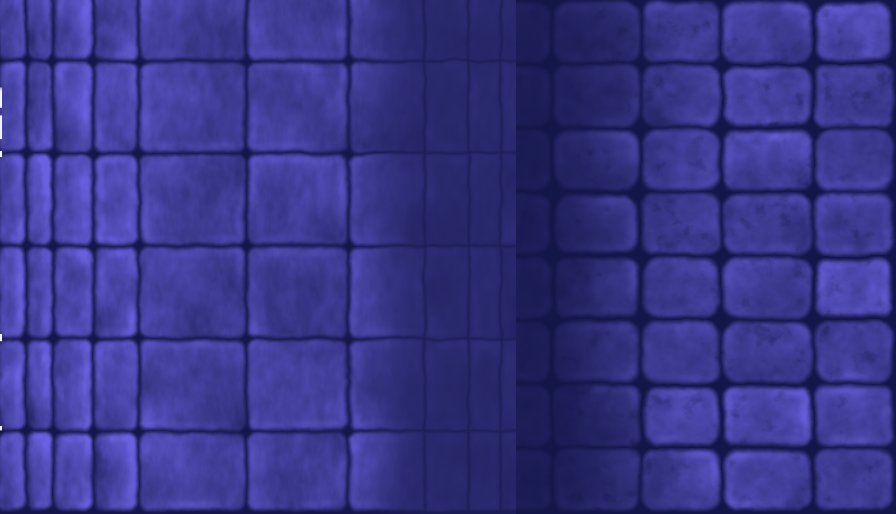
This texture is drawn by a Shadertoy shader. Its source:

```glsl
// Two adjoining walls of worn blue stone blocks: a curved one at left, a cobbled one at right.

// Lengths are fractions of the canvas width; y runs down from the top.
const float WALL_SPLIT = 0.576;
const float WALL_BOTTOM = 0.571;
const int LEFT_COLUMNS = 10;
const int RIGHT_COLUMNS = 5;
const float LEFT_EDGES[11] = float[](-0.004, 0.029, 0.059, 0.104, 0.155, 0.275,
                                     0.389, 0.474, 0.523, 0.559, 0.580);
const float RIGHT_EDGES[6] = float[](0.535, 0.616, 0.715, 0.805, 0.908, 0.998);
const float LEFT_ROW = 0.1034;
const float LEFT_ROW_START = 0.0677;
const float RIGHT_ROW = 0.0714;
const float RIGHT_LAST_ROW = 7.0;
const float LEFT_GAP = 0.0019;
const float FAINT_GAP = 0.0008;
const float RIGHT_GAP = 0.0030;
const float LEFT_CORNER = 0.009;
const float RIGHT_CORNER = 0.015;
const float EDGE_WOBBLE = 0.005;
const float GRAIN = 0.42;
const float BLOTCH = 0.75;
const float PITTING = 0.25;
const float RIM_LIGHT = 0.14;
const vec3 SHADOW_BLUE = vec3(0.07, 0.08, 0.27);
const vec3 LIGHT_BLUE = vec3(0.38, 0.35, 0.82);
const vec3 CHIP_WHITE = vec3(0.95, 0.95, 1.0);

float hash(vec2 p) {
    p = fract(p * vec2(0.1031, 0.1137));
    p += dot(p, p.yx + 33.33);
    return fract((p.x + p.y) * p.x * 47.3);
}

float noise(vec2 p) {
    vec2 i = floor(p), f = fract(p);
    f = f * f * (3.0 - 2.0 * f);
    i += 200.0;
    return mix(mix(hash(i), hash(i + vec2(1, 0)), f.x),
               mix(hash(i + vec2(0, 1)), hash(i + vec2(1, 1)), f.x), f.y);
}

float fbm(vec2 p) {
    float sum = 0.0, amplitude = 0.5;
    for (int i = 0; i < 4; i++) {
        sum += amplitude * noise(p);
        p = mat2(1.6, 1.2, -1.2, 1.6) * p + 7.1;
        amplitude *= 0.5;
    }
    return sum / 0.9375;
}

float roundedBox(vec2 p, vec2 halfSize, float radius) {
    vec2 q = abs(p) - halfSize + radius;
    return length(max(q, 0.0)) + min(max(q.x, q.y), 0.0) - radius;
}

void mainImage(out vec4 fragColor, in vec2 fragCoord) {
    float pixel = 1.0 / iResolution.x;
    vec2 p = vec2(fragCoord.x, iResolution.y - fragCoord.y) * pixel;
    bool isLeft = p.x < WALL_SPLIT;
    vec2 q = p + EDGE_WOBBLE * (vec2(fbm(p * 45.0), fbm(p * 45.0 + 40.0)) - 0.5);

    // Column and row of the block
    float x0 = isLeft ? LEFT_EDGES[0] : RIGHT_EDGES[0];
    float x1 = x0, column = 0.0;
    int count = isLeft ? LEFT_COLUMNS : RIGHT_COLUMNS;
    for (int i = 0; i < count; i++) {
        float a = isLeft ? LEFT_EDGES[i] : RIGHT_EDGES[i];
        float b = isLeft ? LEFT_EDGES[i + 1] : RIGHT_EDGES[i + 1];
        if (q.x >= a) { x0 = a; x1 = b; column = float(i); }
    }
    float rowHeight = isLeft ? LEFT_ROW : RIGHT_ROW;
    float rowStart = isLeft ? LEFT_ROW_START : 0.0;
    float row = floor((q.y - rowStart) / rowHeight);
    if (!isLeft) row = clamp(row, 0.0, RIGHT_LAST_ROW);
    float y0 = rowStart + row * rowHeight;
    float y1 = min(y0 + rowHeight, WALL_BOTTOM);
    vec2 id = vec2(column, row + 3.0) + (isLeft ? 11.0 : 47.0);
    float variation = hash(id * 3.7);

    // Block outline, its gap varying from stone to stone
    float fade = smoothstep(0.385, 0.475, p.x);
    float gap = isLeft ? mix(LEFT_GAP, FAINT_GAP, fade)
                       : RIGHT_GAP * mix(0.6, 1.5, variation);
    vec2 center = 0.5 * vec2(x0 + x1, y0 + y1);
    vec2 halfSize = max(0.5 * vec2(x1 - x0, y1 - y0) - gap, 0.001);
    float corner = isLeft ? mix(LEFT_CORNER, 0.002, fade)
                          : RIGHT_CORNER * mix(0.65, 1.15, hash(id * 5.3));
    corner = min(corner, 0.8 * min(halfSize.x, halfSize.y));
    float d = roundedBox(q - center, halfSize, corner);

    // Light falling across each wall
    float light = isLeft ? mix(mix(0.74, 0.60, smoothstep(0.10, 0.22, p.x)), 0.28, fade)
                         : mix(0.13, 0.64, smoothstep(0.59, 0.79, p.x));
    light *= isLeft ? 0.96 + 0.08 * variation : 0.85 + 0.28 * variation;

    // Brushed grain, broad blotches and soft pits
    vec2 stretch = isLeft ? vec2(120.0, 60.0) : vec2(75.0, 80.0);
    float grain = fbm(p * stretch + id * 9.0) - 0.5;
    float blotch = fbm(p * 19.0 + id * 4.0) - 0.5;
    float pits = isLeft ? 0.0 : smoothstep(0.60, 0.85, fbm(p * 65.0 + id * 2.0));
    float quiet = isLeft ? 1.0 - 0.5 * fade : 1.0;
    float tone = light * (1.0 + quiet * (GRAIN * grain + BLOTCH * blotch) - PITTING * pits);

    // Faint raised rim, lit from the upper side
    vec2 local = (q - center) / halfSize;
    float rim = smoothstep(-0.014, -0.006, d) * (1.0 - smoothstep(-0.006, 0.0, d));
    float narrow = isLeft && column < 4.0 ? 1.0 : 0.0;
    tone += light * RIM_LIGHT * quiet * (rim * (0.8 + blotch * 4.0) - 0.6 * local.y);
    tone += light * 0.24 * narrow * local.x;
    if (isLeft) tone -= light * 0.10 * (1.0 - narrow) * (1.0 - fade) * local.x;

    // Soft bevel into the joint
    float bevel = isLeft ? mix(0.0035, 0.0018, fade) : 0.0045;
    float joint = isLeft ? mix(0.04, 0.12, fade) : 0.02;
    tone = mix(joint, tone, smoothstep(-bevel - pixel, pixel + 0.0012, -d - bevel * 0.3));
    vec3 color = mix(SHADOW_BLUE, LIGHT_BLUE, clamp(tone, -0.08, 1.1));

    // White chips along the left border, densest beside the second row
    float nearJoint = abs(fract((p.y - LEFT_ROW_START) / LEFT_ROW + 0.5) - 0.5);
    float chipped = max(step(abs(p.y - 0.121), 0.054), step(nearJoint, 0.055) * step(0.2, p.y));
    chipped *= smoothstep(0.30, 0.36, noise(vec2(3.0, p.y * 80.0)));
    color = mix(color, CHIP_WHITE, chipped * (1.0 - smoothstep(0.0018, 0.0018 + pixel, p.x)));

    fragColor = vec4(color, 1.0);
}
```
